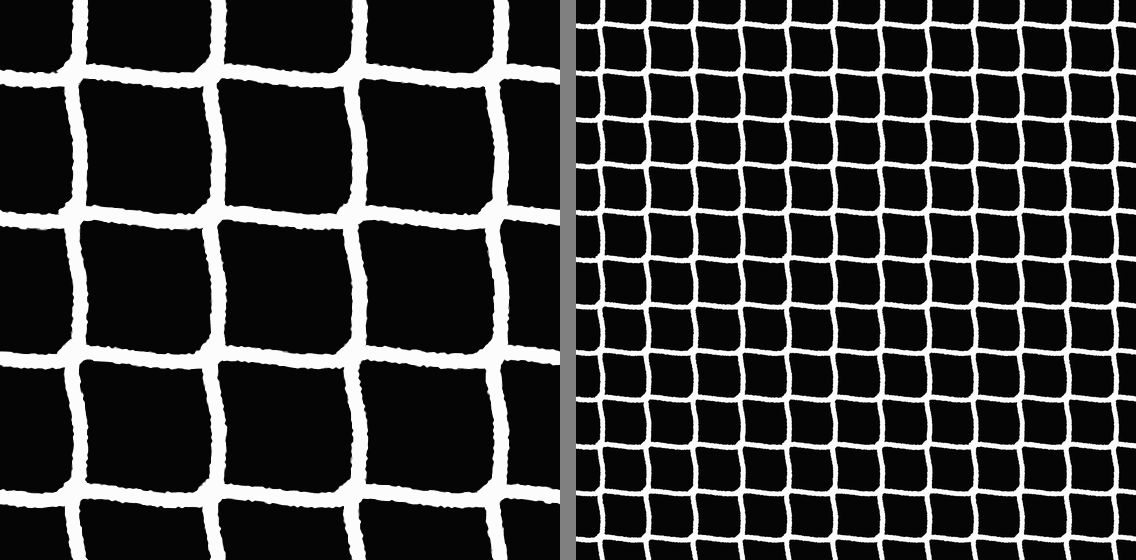
Left, the tile; right, the same tile 3 across and 3 down.
This pattern is drawn by a WebGL 2 fragment shader. Its source:

```glsl
#version 300 es
precision highp float;
// A white net of four by four meshes on black. Each strand sways sideways
// between knots and jumps back at the next; a slanted box fills each knot.
// Wrapping noise frays the edges, and a periodic drift varies the spacing.

uniform vec2 u_resolution;
out vec4 fragColor;

const float TAU = 6.28319;
const float MESHES = 4.0;
const vec2 FIRST_KNOT = vec2(0.510, 0.513);   // in meshes, from the top left
const float STRAND_HALF_WIDTH = 0.0535;       // in meshes
const float FRAY_CELLS = 160.0;               // noise cells across the canvas
const float FRAY_DEPTH = 0.008;
const vec3 GROUND_BLACK = vec3(0.02);
const vec3 STRAND_WHITE = vec3(0.99);

float hash(vec2 p) {
    vec3 q = fract(vec3(p.xyx) * 0.1031);
    q += dot(q, q.yzx + 33.33);
    return fract((q.x + q.y) * q.z);
}

// Value noise from 0 to 1 that repeats after a whole number of cells.
float wrappedNoise(vec2 p, float period) {
    vec2 cell = floor(p);
    vec2 t = smoothstep(0.0, 1.0, p - cell);
    vec2 lo = mod(cell, period);
    vec2 hi = mod(cell + 1.0, period);
    float nearRow = mix(hash(lo), hash(vec2(hi.x, lo.y)), t.x);
    float farRow = mix(hash(vec2(lo.x, hi.y)), hash(hi), t.x);
    return mix(nearRow, farRow, t.y);
}

// Slow, periodic shift of the strand spacing.
vec2 drift(vec2 p) {
    return vec2(-0.0095, 0.0073) * sin(TAU * (p - vec2(0.172, 0.253)));
}

// Sideways offset along a strand: rise from one knot, then ease back a little.
float sway(float t, vec2 rise, float height, vec2 ease, float drop) {
    return height * smoothstep(rise.x, rise.y, t) - drop * smoothstep(ease.x, ease.y, t);
}

// Signed offset to the nearest whole number.
vec2 nearest(vec2 x) {
    return fract(x + 0.5) - 0.5;
}

// Box turned by 45 degrees that cuts the corners beside a knot.
float knotDistance(vec2 offset) {
    vec2 diagonal = vec2(offset.x + offset.y, offset.x - offset.y);
    vec2 edge = abs(diagonal - vec2(0.018, 0.0)) - vec2(0.122, 0.115);
    return max(edge.x, edge.y) * 0.7071;
}

float netDistance(vec2 mesh) {
    vec2 along = fract(mesh);
    vec2 offset = vec2(
        sway(along.y, vec2(0.10, 0.58), 0.0625, vec2(0.62, 0.95), 0.012),
        sway(along.x, vec2(0.05, 0.78), 0.0650, vec2(0.80, 1.00), 0.008));
    vec2 strands = abs(nearest(mesh - offset)) - STRAND_HALF_WIDTH;
    return min(min(strands.x, strands.y), knotDistance(nearest(mesh)));
}

void main() {
    vec2 p = gl_FragCoord.xy / u_resolution;
    p.y = 1.0 - p.y;                          // measure downward

    // Net with frayed edges
    vec2 mesh = p * MESHES - FIRST_KNOT - drift(p);
    float fray = wrappedNoise(p * FRAY_CELLS, FRAY_CELLS) - 0.5;
    float d = netDistance(mesh) + FRAY_DEPTH * 2.0 * fray;

    // Smooth edge, never thinner than a pixel
    float softness = MESHES * max(0.0012, 0.75 / min(u_resolution.x, u_resolution.y));
    float cover = 1.0 - smoothstep(-softness, softness, d);
    fragColor = vec4(mix(GROUND_BLACK, STRAND_WHITE, cover), 1.0);
}
```
